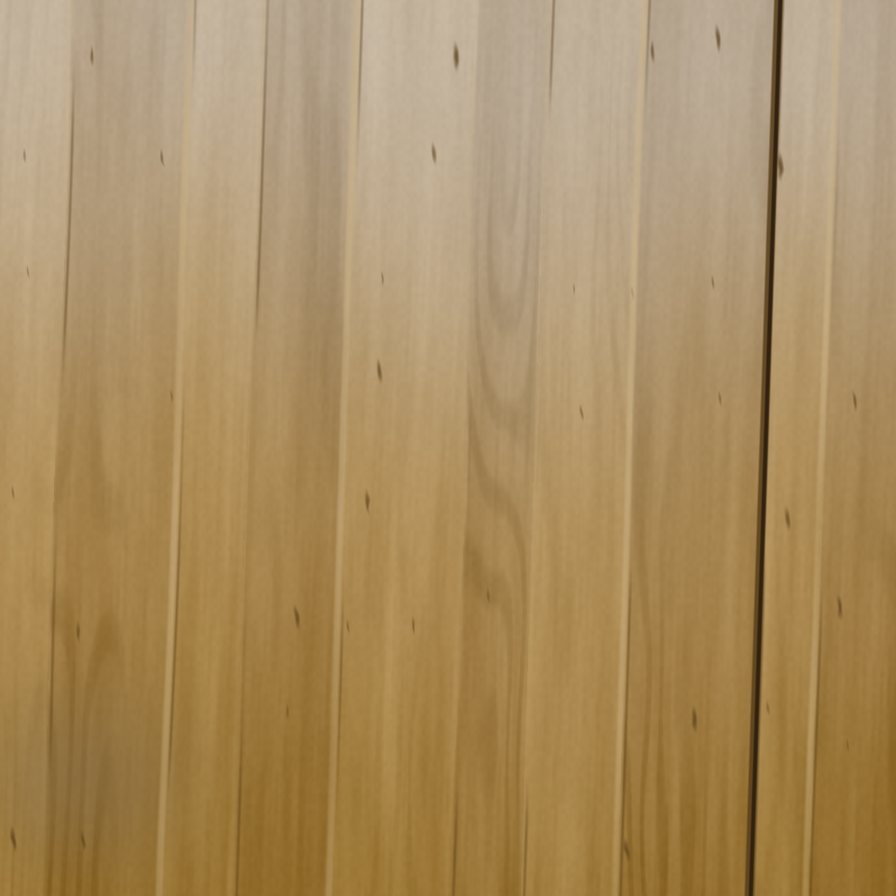
This texture is drawn by a three.js fragment shader. Its source:

```glsl
// Warm wood panel of ten slightly leaning staves, lit by a pale sheen from above.
// Seams are placed by a formula; grain, growth figure and flecks come from
// stretched value noise that is offset for every stave.
#define SEAMS 9
#define PITCH 0.107
#define JITTER 0.018
#define LEAN 0.033
#define GAP_SEAM 8.0
#define GAP_X 0.870
#define GAP_HALF 0.0034
#define GRAIN 0.11
#define FIGURE 0.05
#define STAVE_TONE 0.032
#define FLECK_CELLS vec2(13.0, 8.0)
#define FLECK_SHARE 0.34

varying vec2 vUv;

const vec3 HONEY = vec3(0.585, 0.440, 0.185);
const vec3 TAN = vec3(0.665, 0.530, 0.315);
const vec3 SHEEN = vec3(0.735, 0.670, 0.585);
const vec3 UMBER = vec3(0.340, 0.240, 0.090);
const vec3 GAP_DARK = vec3(0.190, 0.135, 0.070);
const vec3 EDGE_LIGHT = vec3(0.800, 0.705, 0.530);

float hash(vec2 p) {
  vec3 q = fract(vec3(p.xyx) * 0.1031);
  q += dot(q, q.yzx + 33.33);
  return fract((q.x + q.y) * q.z);
}

float noise(vec2 p) {
  vec2 i = floor(p), f = fract(p);
  f = f * f * (3.0 - 2.0 * f);
  return mix(mix(hash(i), hash(i + vec2(1.0, 0.0)), f.x),
             mix(hash(i + vec2(0.0, 1.0)), hash(i + 1.0), f.x), f.y);
}

// Seam position along the top edge: even pitch with a three-step variation
float seamX(float n) {
  if (n == GAP_SEAM) return GAP_X;
  return PITCH * n - 0.018 + JITTER * cos(2.0944 * (n - 2.0));
}

// Light and dark staves alternate, with a random share
float staveTone(float n) {
  return 0.7 * (1.0 - 2.0 * mod(n, 2.0)) + 0.9 * (hash(vec2(n, 7.0)) - 0.5);
}

// Short upright dark marks, at most one per cell
float flecks(vec2 p) {
  vec2 g = p * FLECK_CELLS, cell = floor(g);
  float pick = hash(cell + 41.0);
  vec2 centre = 0.3 + 0.4 * vec2(hash(cell + 11.0), hash(cell + 23.0));
  vec2 d = (g - cell - centre) / FLECK_CELLS;
  d.x += 0.12 * d.y + 0.003 * (noise(p * 90.0) - 0.5);
  float size = mix(0.5, 1.2, hash(cell + 59.0));
  float r = length(d / (size * vec2(0.0038, 0.017)));
  return step(pick, FLECK_SHARE) * (1.0 - smoothstep(0.1, 1.0, r)) * size;
}

void main() {
  vec2 uv = vUv;
  vec2 p = vec2(uv.x + LEAN * (1.0 - uv.y), uv.y);

  // Staves and the marks along their seams
  float stave = 0.0;
  float tone = staveTone(0.0);
  float lightLine = 0.0;
  float darkLine = 0.0;
  for (int i = 1; i <= SEAMS; i++) {
    float n = float(i);
    float wander = 0.005 * (noise(vec2(n * 9.0, p.y * 2.5)) - 0.5);
    float d = p.x - seamX(n) - (n == GAP_SEAM ? 0.0 : wander);
    stave += step(0.0, d);
    tone = mix(tone, staveTone(n), smoothstep(-0.003, 0.003, d));
    float strong = step(3.0, mod(2.0 * n + 0.5, 5.0));
    float worn = 0.45 + 0.55 * noise(vec2(n * 5.0, p.y * 5.0));
    float line = 1.0 - smoothstep(0.001, 0.006, abs(d + 0.002));
    lightLine = max(lightLine, line * worn * mix(0.2, 0.8, strong));
    float shade = smoothstep(0.45, 0.8, noise(vec2(n * 13.0, p.y * 4.0)));
    darkLine = max(darkLine, shade * (1.0 - smoothstep(0.0, 0.003, abs(d - 0.004))));
  }

  // Sheen falling from the top, strongest right of centre
  float side = (uv.x - 0.64) / 0.28;
  float light = uv.y + 0.14 * exp(-side * side) - 0.03;
  light += 0.12 * (noise(p * vec2(9.0, 3.0) + stave * 17.0) - 0.5);
  vec3 color = mix(HONEY, TAN, smoothstep(-0.05, 0.48, light));
  color = mix(color, SHEEN, smoothstep(0.38, 1.02, light));
  color += tone * STAVE_TONE * vec3(1.0, 1.05, 1.0);

  // Broad streaks, fine fibres and a faint surface mottle
  vec2 q = p + vec2(stave * 3.7, stave * 5.3);
  q.x += 0.012 * (noise(q * vec2(5.0, 2.0)) - 0.5);
  float broad = noise(q * vec2(38.0, 2.2)) - 0.5;
  float fine = noise(q * vec2(110.0, 5.0)) - 0.5;
  float fibre = noise(q * vec2(260.0, 16.0)) - 0.5;
  float mottle = noise(p * vec2(240.0, 170.0)) - 0.5;
  float depth = mix(1.0, 0.6, uv.y);
  float grain = 0.5 * broad + 0.38 * fine + 0.24 * fibre;
  color += GRAIN * depth * grain * vec3(0.9, 1.0, 1.1) + 0.018 * mottle;

  // Curved growth figure, clearer on the dark staves and low down
  float rings = noise(q * vec2(13.0, 1.5)) + 0.12 * noise(q * vec2(40.0, 6.0));
  float band = smoothstep(0.45, 1.0, 0.5 + 0.5 * sin(rings * 34.0));
  float patchy = smoothstep(0.3, 0.75, noise(q * vec2(11.0, 2.0) + 31.0));
  color -= FIGURE * depth * band * patchy * mix(0.5, 1.0, mod(stave, 2.0));

  // Grey worn area near the lower left corner
  vec2 worn = (uv - vec2(0.09, 0.13)) / vec2(0.11, 0.10);
  color = mix(color, vec3(0.53, 0.44, 0.31), 0.5 * exp(-dot(worn, worn)));

  // Flecks, seam lines and the open gap
  color = mix(color, UMBER, 0.62 * flecks(p));
  color = mix(color, UMBER, 0.4 * darkLine);
  color = mix(color, EDGE_LIGHT, lightLine * mix(0.55, 0.85, uv.y));
  float gap = p.x - GAP_X;
  float shoulder = 1.0 - smoothstep(GAP_HALF, GAP_HALF + 0.003, abs(gap + 0.001));
  float core = 1.0 - smoothstep(0.001, GAP_HALF, abs(gap - 0.0008));
  color = mix(color, UMBER, 0.85 * shoulder);
  color = mix(color, GAP_DARK, core);

  gl_FragColor = vec4(clamp(color, 0.0, 1.0), 1.0);
}
```
